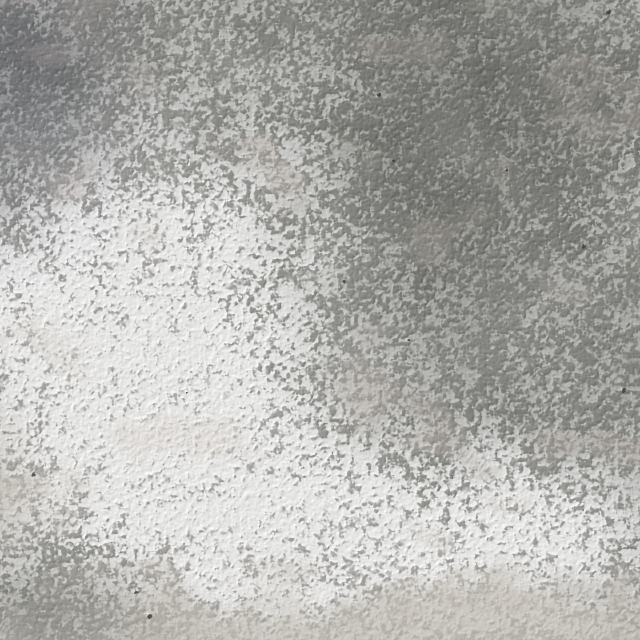
A WebGL 2 fragment shader for this texture:

```glsl
#version 300 es
precision highp float;
// Weathered plaster wall: pale flaking paint over grey stone.
// Broad soft washes set how much paint survives; fine curled noise is
// thresholded into flakes, then lit from one side as a shallow relief.

#define FLAKE_SCALE 160.0
#define FLAKE_CURL 0.0035
#define PATCH_SCALE 26.0
#define GRAIN_SCALE 210.0
#define FLAKE_EDGE 0.17
#define COVER_GAIN 0.46
#define RELIEF 0.17
#define GRAIN 0.05
#define LIGHT_STEP vec2(0.0020, -0.0022)
#define PIT_COUNT 12

uniform vec2 u_resolution;
out vec4 fragColor;

float hash(vec2 p) {
    vec3 q = fract(p.xyx * vec3(0.1031, 0.1030, 0.0973));
    q += dot(q, q.yzx + 33.33);
    return fract((q.x + q.y) * q.z);
}

float noise(vec2 p) {
    vec2 i = floor(p), f = fract(p);
    f = f * f * (3.0 - 2.0 * f);
    return mix(mix(hash(i), hash(i + vec2(1, 0)), f.x),
               mix(hash(i + vec2(0, 1)), hash(i + vec2(1, 1)), f.x), f.y);
}

// Three octaves, each rotated to hide the lattice.
float fbm(vec2 p) {
    float sum = 0.0, amp = 0.57;
    for (int i = 0; i < 3; i++) {
        sum += amp * noise(p);
        p = mat2(1.6, 1.2, -1.2, 1.6) * p + 17.3;
        amp *= 0.5;
    }
    return sum;
}

// Soft elliptical wash.
float wash(vec2 p, vec2 centre, vec2 radius) {
    vec2 d = (p - centre) / radius;
    return exp(-dot(d, d));
}

// Share of paint left on the wall, about 0 to 1.
float paintCover(vec2 p) {
    float c = 0.39 + 0.24 * (fbm(p * 6.0 + 3.0) - 0.5);
    c += 0.60 * wash(p, vec2(0.17, 0.46), vec2(0.30, 0.25));
    c += 0.54 * wash(p, vec2(0.42, 0.17), vec2(0.34, 0.17));
    c += 0.38 * wash(p, vec2(0.86, 0.16), vec2(0.20, 0.13));
    c += 0.10 * wash(p, vec2(0.40, 0.60), vec2(0.20, 0.30));
    c -= 0.38 * wash(p, vec2(0.02, 0.87), vec2(0.15, 0.18));
    c -= 0.21 * wash(p, vec2(0.70, 0.80), vec2(0.24, 0.42));
    c -= 0.22 * wash(p, vec2(0.09, 0.05), vec2(0.16, 0.08));
    return clamp(c, 0.0, 1.0);
}

// Curled flake height; flakes run vertically towards the lower right.
float flakeHeight(vec2 p) {
    float drip = wash(p, vec2(0.8, 0.25), vec2(0.25, 0.15));
    float streaks = noise(p * vec2(130.0, 34.0) + 9.0);
    vec2 curl = vec2(noise(p * 120.0 + 70.0), noise(p * 120.0 + 130.0)) - 0.5;
    vec2 q = (p + FLAKE_CURL * curl) * FLAKE_SCALE;
    float flakes = 0.6 * noise(q) + 0.4 * noise(mat2(1.5, 1.1, -1.1, 1.5) * q + 11.0);
    return flakes - 0.5 + 0.3 * drip * (streaks - 0.5);
}

void main() {
    vec2 p = gl_FragCoord.xy / u_resolution;
    vec2 warped = p + 0.06 * (vec2(fbm(p * 9.0), fbm(p * 9.0 + 40.0)) - 0.5);
    float cover = paintCover(warped);
    float cloud = fbm(p * 9.0 + 21.0) - 0.5;

    // Thresholded flakes
    float height = flakeHeight(p);
    float patches = fbm(p * PATCH_SCALE + 5.0) - 0.5;
    float level = height + 0.40 * patches + COVER_GAIN * (cover - 0.47);
    float flake = smoothstep(-FLAKE_EDGE, FLAKE_EDGE, level);

    // Stone below, paint above
    vec3 stone = mix(vec3(0.42, 0.425, 0.405), vec3(0.68, 0.675, 0.66), cover);
    vec3 paint = mix(vec3(0.56, 0.565, 0.545), vec3(0.90, 0.90, 0.895),
                     smoothstep(0.0, 0.85, cover));
    vec3 colour = mix(stone + 0.10 * cloud, paint, flake);

    // Beige foot, warm smudges and a cool upper corner
    float foot = 1.0 - smoothstep(0.02, 0.11, p.y + 0.16 * cloud + 0.1 * patches);
    foot *= 1.0 - 0.6 * wash(p, vec2(0.09, 0.05), vec2(0.14, 0.08));
    foot = max(foot, 0.7 * wash(p, vec2(0.0, 0.22), vec2(0.06, 0.10)));
    colour = mix(colour, vec3(0.775, 0.755, 0.725), 0.75 * foot);
    float smudge = smoothstep(0.60, 0.78, fbm(p * vec2(9.0, 13.0) + 60.0));
    vec3 smudgeTone = mix(vec3(0.54, 0.515, 0.49), vec3(0.86, 0.84, 0.815), cover);
    colour = mix(colour, smudgeTone, 0.5 * smudge);
    float cool = wash(p, vec2(0.02, 0.86), vec2(0.17, 0.22));
    colour += cool * vec3(0.012, 0.012, 0.04);

    // Side-lit relief and plaster grain
    float slope = height - flakeHeight(p + LIGHT_STEP);
    colour += RELIEF * slope * (1.0 - 0.4 * foot) * mix(0.8, 1.0, cover);
    colour += GRAIN * (noise(p * GRAIN_SCALE) - noise((p + LIGHT_STEP) * GRAIN_SCALE));

    // Scattered pits with a lit rim
    for (int i = 0; i < PIT_COUNT; i++) {
        vec2 id = vec2(float(i) + 1.0, 7.0);
        vec2 d = p - vec2(hash(id), hash(id + 31.0));
        float radius = mix(0.0012, 0.0035, hash(id + 57.0));
        d += 0.003 * (noise(p * 300.0) - 0.5);
        float pit = 1.0 - smoothstep(0.5 * radius, 1.4 * radius, length(d));
        float rim = 1.0 - smoothstep(0.5 * radius, 1.6 * radius, length(d + LIGHT_STEP));
        colour = mix(colour + 0.12 * rim, vec3(0.2), 0.8 * pit);
    }
    fragColor = vec4(clamp(colour, 0.0, 1.0), 1.0);
}
```
